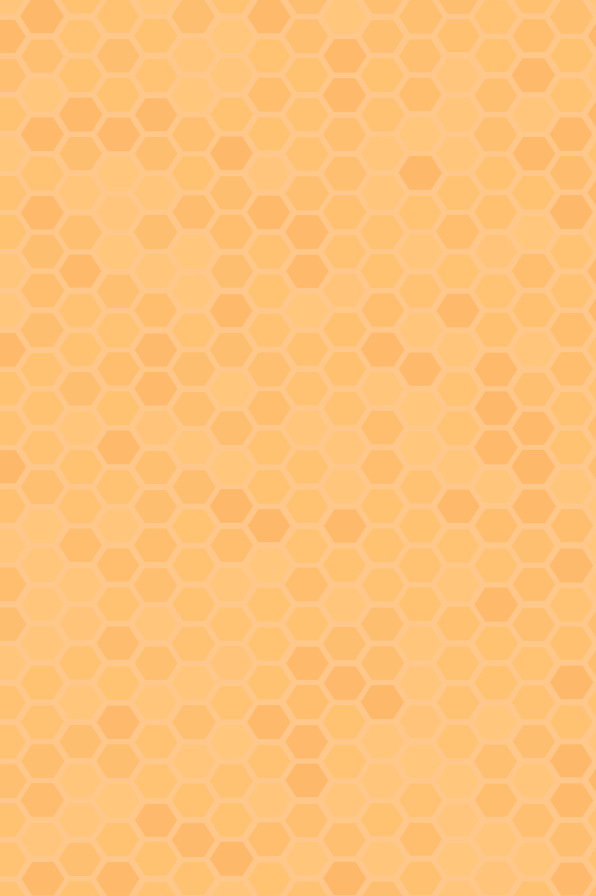
This pattern is drawn by a Shadertoy shader. Its source:

```glsl
// Honeycomb of flat-topped hexagons in warm orange tones over a peach grid.
// Two interleaved rectangular lattices give the nearest cell; an integer hash
// picks each cell's tone and a slight irregularity of position and size.

#define ROWS 22.86              // cells down the canvas height
#define COLUMN_PITCH 0.964      // column spacing, in row heights
#define ORIGIN vec2(0.124, 0.92) // first cell: columns from left, rows from top
#define APOTHEM 0.427           // half height of a cell, in row heights
#define POSITION_JITTER 0.024
#define SIZE_JITTER 0.014
#define GRID_COLOR vec3(1.000, 0.781, 0.542)
#define PALE_COLOR vec3(1.000, 0.773, 0.482)
#define HONEY_COLOR vec3(1.000, 0.761, 0.445)
#define AMBER_COLOR vec3(0.998, 0.746, 0.436)
#define DEEP_COLOR vec3(0.996, 0.725, 0.418)

const float HEX_SLOPE = 0.8660254;

// Integer mixing hash, three values in 0..1
vec3 hash3(vec2 cell) {
    uvec2 c = uvec2(ivec2(cell) + 64);
    uint h = c.x * 73856093u ^ c.y * 19349663u;
    vec3 result;
    for (int i = 0; i < 3; i++) {
        h = (h ^ (h >> 16)) * 73244475u;
        h = (h ^ (h >> 15)) * 741103597u;
        h ^= h >> 16;
        result[i] = float(h & 65535u) / 65535.0;
    }
    return result;
}

// Signed distance to a flat-topped regular hexagon
float hexDistance(vec2 p, float apothem) {
    p = abs(p);
    return max(p.y, dot(p, vec2(HEX_SLOPE, 0.5))) - apothem;
}

// Offset from the nearest cell centre (xy) and that cell's index (zw)
vec4 nearestCell(vec2 p) {
    vec2 period = vec2(2.0 * HEX_SLOPE, 1.0);
    vec2 evenCell = floor(p / period + 0.5);
    vec2 oddCell = floor(p / period) + 0.5;
    vec2 evenOffset = p - evenCell * period;
    vec2 oddOffset = p - oddCell * period;
    return dot(evenOffset, evenOffset) < dot(oddOffset, oddOffset)
        ? vec4(evenOffset, 2.0 * evenCell)
        : vec4(oddOffset, 2.0 * oddCell);
}

// Weighted choice among four tones
vec3 cellTone(float pick) {
    if (pick < 0.23) return PALE_COLOR;
    if (pick < 0.60) return HONEY_COLOR;
    if (pick < 0.84) return AMBER_COLOR;
    return DEEP_COLOR;
}

void mainImage(out vec4 fragColor, in vec2 fragCoord) {
    // Row units from the top left, squeezed so that the cells are regular
    vec2 p = vec2(fragCoord.x, iResolution.y - fragCoord.y) * ROWS / iResolution.y;
    p.x /= COLUMN_PITCH;
    p = (p - ORIGIN) * vec2(HEX_SLOPE, 1.0);

    vec4 cell = nearestCell(p);
    vec3 rnd = hash3(cell.zw);

    // Slightly uneven cell outline
    vec2 offset = cell.xy - POSITION_JITTER * (rnd.yz - 0.5);
    float apothem = APOTHEM + SIZE_JITTER * (fract(rnd.y * 7.0 + rnd.z) - 0.5);
    float dist = hexDistance(offset, apothem);

    // Antialiased fill with a faint drift in tone
    float pixel = ROWS / iResolution.y;
    float fill = smoothstep(0.6 * pixel, -0.6 * pixel, dist);
    vec3 tone = cellTone(rnd.x) + vec3(0.0, 0.006, 0.012) * (rnd.z - 0.5);
    fragColor = vec4(mix(GRID_COLOR, tone, fill), 1.0);
}
```
